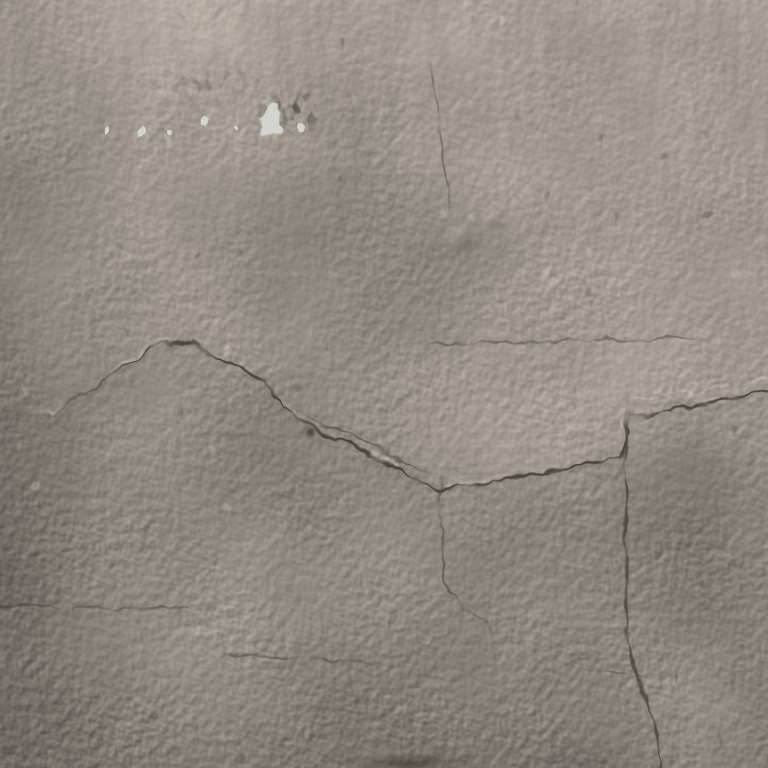
This texture is drawn by a WebGL 1 fragment shader. Its source:

```glsl
precision highp float;
// Weathered grey-beige plaster wall with branching cracks, bumps and paint flakes.
uniform vec2 u_resolution;

#define SHADE vec3(0.44, 0.419, 0.392)
#define LIGHT vec3(0.69, 0.655, 0.618)
#define CRACK vec3(0.25, 0.23, 0.20)
#define PAINT vec3(0.82, 0.83, 0.81)
#define GRAIN_SCALE 90.0
#define RELIEF 0.33
#define PATCHES 0.38
#define JAGGED 0.008
#define CRACK_WIDTH 0.0019
#define FLECKS 44.0

float hash(vec2 p) {
  return fract(sin(dot(p, vec2(127.1, 311.7))) * 43758.5);
}

float corner(vec2 cell, vec2 offset) {
  float angle = 6.28318 * hash(cell);
  return dot(vec2(cos(angle), sin(angle)), offset);
}

// Gradient noise, centred on zero
float noise(vec2 p) {
  vec2 i = floor(p), f = p - i, o = vec2(1.0, 0.0);
  vec2 u = f * f * f * (f * (f * 6.0 - 15.0) + 10.0);
  return mix(mix(corner(i, f), corner(i + o.xy, f - o.xy), u.x),
             mix(corner(i + o.yx, f - o.yx), corner(i + 1.0, f - 1.0), u.x), u.y);
}

float fbm(vec2 p) {
  float sum = 0.0, gain = 1.0;
  for (int i = 0; i < 4; i++) {
    sum += gain * noise(p);
    p = mat2(1.6, 1.2, -1.2, 1.6) * p + 7.3;
    gain *= 0.5;
  }
  return sum;
}

float spot(vec2 p, vec2 centre, vec2 size) {
  vec2 q = (p - centre) / size;
  return exp(-dot(q, q));
}

// Plaster height: grain plus two lumps
float height(vec2 p) {
  float lumps = spot(p, vec2(0.601, 0.690), vec2(0.014)) + 0.6 * spot(p, vec2(0.64, 0.713), vec2(0.011));
  vec2 turned = mat2(0.8, 0.6, -0.6, 0.8) * p;
  return noise(p * GRAIN_SCALE) + 0.6 * noise(turned * GRAIN_SCALE * 1.9)
    + 0.6 * noise(turned * GRAIN_SCALE * 0.45) + 4.0 * lumps;
}

float stroke(float d, float width) {
  return 1.0 - smoothstep(width * 0.2, width + 1.0 / u_resolution.y, abs(d));
}

float span(float a, float b, float v) {
  return smoothstep(a, a + 0.04, v) * (1.0 - smoothstep(b - 0.04, b, v));
}

float ramp(float a, float b, float v) {
  return clamp((v - a) / (b - a), 0.0, 1.0);
}

// Height of the main crack across the wall
float crackPath(float x) {
  return 0.462 + 0.090 * ramp(0.07, 0.21, x) - 0.045 * ramp(0.25, 0.34, x)
    - 0.050 * ramp(0.34, 0.385, x) - 0.095 * ramp(0.385, 0.575, x) + 0.040 * ramp(0.575, 0.808, x)
    + 0.055 * smoothstep(0.809, 0.819, x) + 0.032 * ramp(0.82, 1.0, x);
}

// Faint, nearly level seam between x = a and x = b
float seam(vec2 p, float y, float slope, float a, float b) {
  return stroke(p.y - y - slope * (p.x - a), CRACK_WIDTH) * span(a, b, p.x);
}

void main() {
  vec2 p = gl_FragCoord.xy / u_resolution;
  vec2 ragged = vec2(fbm(p * 22.0), fbm(p * 22.0 + 41.0));
  ragged += 0.4 * vec2(noise(p * 75.0), noise(p * 75.0 + 19.0));
  vec2 q = p + JAGGED * ragged;

  // Broad light and stains
  float tone = 0.25 + 0.62 * p.y + 0.14 * (p.x - 0.5) * p.y;
  tone += PATCHES * fbm(p * vec2(3.2, 3.8) + 3.7);
  tone += 0.16 * noise(p * vec2(70.0, 9.0)) * smoothstep(0.5, 1.0, p.y);
  tone -= 0.18 * spot(p, vec2(0.36, 0.68), vec2(0.22, 0.13));
  tone += 0.16 * spot(p, vec2(0.68, 0.47), vec2(0.14, 0.12));
  tone -= 0.26 * spot(p, vec2(0.91, 0.34), vec2(0.08, 0.12));
  tone -= 0.28 * (1.0 - smoothstep(0.0, 0.16, p.x)) * (1.0 - 0.6 * p.y);

  // Grain lit from the upper left, rougher in places and towards the foot
  vec2 ray = vec2(-0.0014, 0.0020);
  float rough = mix(1.15, 0.7, p.y) * (1.0 + 0.7 * noise(p * 9.0));
  tone += RELIEF * rough * (height(p - ray) - height(p + ray));

  // Main crack: broken line, soft shadow, pale lip, loose strand
  float rise = (crackPath(q.x + 0.002) - crackPath(q.x - 0.002)) / 0.004;
  float d = (q.y - crackPath(q.x)) / sqrt(1.0 + rise * rise);
  float width = CRACK_WIDTH * (1.0 + 1.6 * noise(p * 33.0));
  float broken = mix(0.3, 1.0, smoothstep(-0.35, 0.15, noise(p * 27.0 + 5.0)));
  float reach = mix(0.2, 0.85, smoothstep(0.03, 0.25, p.x));
  float cracks = stroke(d, width) * reach * broken;
  float strand = d - 0.009 - 0.012 * noise(p * 20.0 + 8.0);
  cracks = max(cracks, 0.5 * stroke(strand, width * 0.8) * span(0.37, 0.57, p.x) * broken);
  tone -= 0.22 * reach * exp(-abs(d) * 200.0);
  tone += 0.40 * stroke(d - 0.004, 0.004) * smoothstep(-0.1, 0.4, noise(p * 21.0));
  tone += 0.30 * stroke(strand - 0.009, 0.002) * span(0.80, 1.04, p.x) * broken;
  tone -= 0.08 * smoothstep(0.0, 0.006, -d) * exp(min(d, 0.0) * 14.0);

  // Upright branches and faint seams
  float lower = q.x - 0.577 - 0.07 * (1.0 - smoothstep(0.16, 0.25, q.y));
  float right = mix(p.x, q.x, 0.6) - 0.815 - 0.045 * (1.0 - smoothstep(0.0, 0.2, q.y));
  float upper = mix(p.x, q.x, 0.5) - 0.585 + 0.13 * (q.y - 0.73);
  float fine = 0.50 * stroke(lower, width) * span(0.16, 0.39, p.y);
  fine = max(fine, 0.75 * stroke(right, width * 1.1) * span(-0.1, 0.49, p.y));
  fine = max(fine, 0.40 * stroke(upper, CRACK_WIDTH * 0.8) * span(0.71, 0.93, p.y));
  float seams = seam(q, 0.551, 0.03, 0.54, 0.92) + seam(q, 0.212, -0.02, -0.05, 0.27)
    + seam(q, 0.150, -0.06, 0.27, 0.50) + seam(q, 0.145, -0.24, 0.71, 0.84);
  cracks = max(cracks, max(fine, 0.42 * seams) * broken);
  cracks = max(cracks, 0.8 * spot(q, vec2(0.407, 0.437), vec2(0.005)));
  cracks = max(cracks, 0.6 * spot(q, vec2(0.53, 0.005), vec2(0.05, 0.010)));

  // Irregular dark chips and pale scuffs
  float chip = noise(q * FLECKS * vec2(1.2, 0.9) + 13.0);
  cracks = max(cracks, 0.28 * smoothstep(0.46, 0.64, chip));
  tone += 0.28 * smoothstep(0.44, 0.62, -chip);

  // Scraped band with remnants of pale paint
  float scrape = spot(p, vec2(0.385, 0.855), vec2(0.035, 0.022)) + 0.4 * spot(p, vec2(0.27, 0.89), vec2(0.06, 0.025));
  cracks = max(cracks, 0.65 * scrape * smoothstep(0.0, 0.3, noise(p * vec2(90.0, 60.0))));
  float paint = spot(q, vec2(0.356, 0.842), vec2(0.017, 0.025));
  for (int i = 0; i < 7; i++) {
    float k = float(i);
    vec2 centre = vec2(0.14 + 0.042 * k, 0.822 + 0.03 * hash(vec2(k, 2.3)));
    paint = max(paint, spot(q, centre, vec2(0.004, 0.003 + 0.009 * hash(vec2(k, 8.1)))));
  }
  paint = smoothstep(0.38, 0.58, paint + 0.3 * noise(p * 100.0));

  vec3 color = mix(SHADE, LIGHT, clamp(tone, -0.35, 1.25));
  color = mix(color, CRACK, clamp(cracks, 0.0, 1.0));
  gl_FragColor = vec4(mix(color, PAINT, paint), 1.0);
}
```
